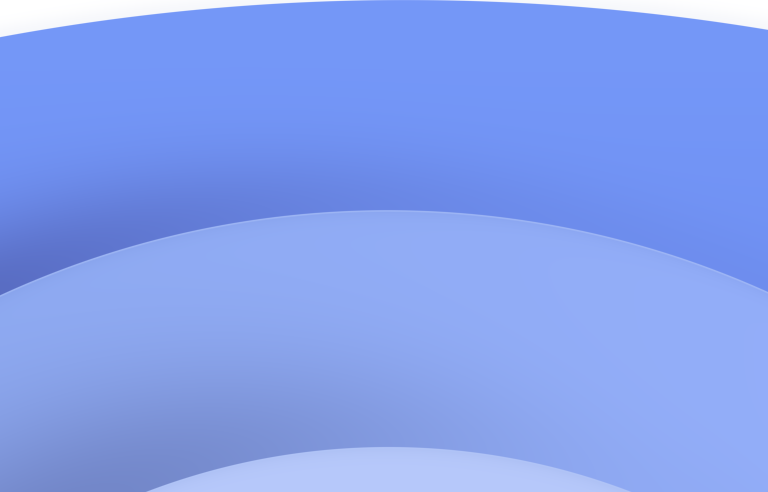
Reproduce this background procedurally as a WebGL 1 fragment shader.

```glsl
precision highp float;
// Three nested blue discs rise from below a pale backdrop, like paper layers.
// Each is a circle distance with a soft shadow that deepens to the left,
// a faint shade inside its border and a thin light rim.

uniform vec2 u_resolution;

// Signed distance to a disc given by its topmost point and radius.
float discDistance(vec2 p, vec2 top, float radius) {
    return length(p - top + vec2(0.0, radius)) - radius;
}

// Shadow outside an edge, fading with distance.
float softShadow(float d, float reach) {
    float t = max(d, 0.0) / reach;
    return exp(-t * t);
}

// Lays a disc over the colour below, with inner shade and rim.
vec3 layDisc(vec3 below, vec3 fill, float d, float pixel) {
    float inside = max(-d, 0.0);
    fill *= 1.0 - vec3(0.055, 0.045, 0.03) * exp(-inside / 0.014);
    float rim = 1.0 - smoothstep(0.0, 0.0035, abs(d + 0.0015));
    fill = mix(fill, vec3(0.70, 0.78, 0.98), 0.45 * rim);
    return mix(fill, below, smoothstep(-pixel, pixel, d));
}

void main() {
    vec2 uv = gl_FragCoord.xy / u_resolution;
    vec2 p = uv * vec2(1.561, 1.0);
    float pixel = 0.75 / u_resolution.y;

    float outer = discDistance(p, vec2(0.823, 1.0), 4.52);
    float middle = discDistance(p, vec2(0.788, 0.573), 1.88);
    float inner = discDistance(p, vec2(0.790, 0.0915), 1.378);

    // Backdrop, barely tinted next to the large disc
    vec3 color = mix(vec3(1.0), vec3(0.965, 0.97, 0.985), softShadow(outer, 0.025));

    // Large disc, shadowed by the middle one
    float leftward = 1.0 - uv.x;
    vec3 deepBlue = mix(vec3(0.440, 0.570, 0.955), vec3(0.455, 0.592, 0.970),
                        smoothstep(0.4, 0.95, uv.y));
    float shadow = softShadow(middle, 0.09 + 0.06 * leftward)
                 * (0.10 + 0.78 * leftward * leftward);
    deepBlue = mix(deepBlue, vec3(0.335, 0.405, 0.735), shadow);
    color = mix(deepBlue, color, smoothstep(-pixel, pixel, outer));

    // Middle disc, shadowed by the small one
    vec3 midBlue = mix(vec3(0.560, 0.668, 0.950), vec3(0.575, 0.680, 0.975), uv.x);
    shadow = softShadow(inner, 0.13 + 0.11 * leftward)
           * (0.08 + 0.92 * smoothstep(0.1, 1.05, leftward));
    midBlue = mix(midBlue, vec3(0.435, 0.510, 0.765), shadow);
    color = layDisc(color, midBlue, middle, pixel);

    // Small pale disc
    color = layDisc(color, vec3(0.715, 0.785, 0.982), inner, pixel);

    gl_FragColor = vec4(color, 1.0);
}
```
